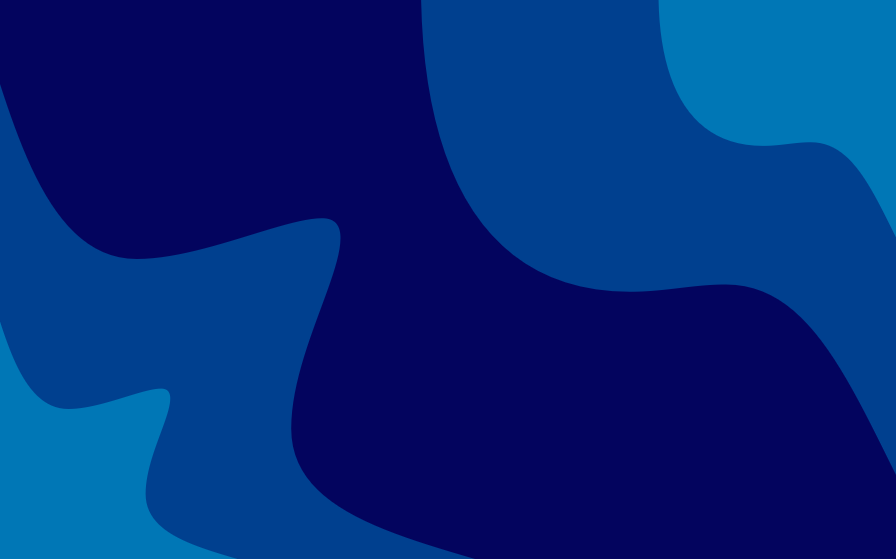
Write a Shadertoy shader that draws this background.

```glsl
// Flat layered waves: two wavy blobs grow from opposite corners of a navy field.
// Each outline is a chain of cubic Bezier curves, turned into a signed distance
// and drawn twice: full size and shrunk to its corner. A thin white base closes it.

#define NAVY        vec3(0.012, 0.016, 0.369)
#define MID_BLUE    vec3(0.000, 0.251, 0.561)
#define LIGHT_BLUE  vec3(0.000, 0.467, 0.714)
#define BASE_WHITE  vec3(1.0)
#define BASE_HEIGHT 0.0018 // white base line, in canvas heights
#define INNER_SCALE 0.5    // size of the inner layer relative to the outer one
#define CURVE_STEPS 24     // straight pieces per Bezier curve
#define EDGE_WIDTH  1.0    // softness of the edges, in pixels

// Outlines in canvas heights, measured inwards from their own corner.
// Every third point lies on the curve; those between are handles.
const vec2 LOWER_LEFT[16] = vec2[16](
    vec2(0.000, 0.848), vec2(0.050, 0.694), vec2(0.1125, 0.5357),
    vec2(0.244, 0.5357), vec2(0.358, 0.5357), vec2(0.506, 0.6085),
    vec2(0.575, 0.6085), vec2(0.598, 0.6085), vec2(0.608, 0.596),
    vec2(0.608, 0.573), vec2(0.608, 0.502), vec2(0.520, 0.358),
    vec2(0.520, 0.233), vec2(0.520, 0.098), vec2(0.677, 0.050),
    vec2(0.848, 0.000));

const vec2 UPPER_RIGHT[10] = vec2[10](
    vec2(0.848, 0.000), vec2(0.842, 0.3125), vec2(0.729, 0.521),
    vec2(0.475, 0.521), vec2(0.4125, 0.521), vec2(0.3625, 0.508),
    vec2(0.304, 0.508), vec2(0.1625, 0.508), vec2(0.092, 0.6625),
    vec2(0.000, 0.848));

vec2 bezier(vec2 a, vec2 b, vec2 c, vec2 d, float t) {
    float s = 1.0 - t;
    return s*s*s*a + 3.0*s*s*t*b + 3.0*s*t*t*c + t*t*t*d;
}

// Tracks the squared distance to a curve and flips side at each crossing
// of a ray cast from p towards +x.
void traceCurve(vec2 p, vec2 a, vec2 b, vec2 c, vec2 d,
                inout float dist2, inout float side) {
    vec2 start = a;
    for (int i = 1; i <= CURVE_STEPS; i++) {
        vec2 end = bezier(a, b, c, d, float(i) / float(CURVE_STEPS));
        vec2 edge = end - start;
        vec2 rel = p - start;
        vec2 gap = rel - edge * clamp(dot(rel, edge) / dot(edge, edge), 0.0, 1.0);
        dist2 = min(dist2, dot(gap, gap));
        if ((start.y > p.y) != (end.y > p.y)) {
            if (rel.x < edge.x * rel.y / edge.y) side = -side;
        }
        start = end;
    }
}

// Signed distances, negative inside; the corner closes each outline
float lowerLeftBlob(vec2 p) {
    float dist2 = 1e6, side = 1.0;
    for (int i = 0; i < 15; i += 3)
        traceCurve(p, LOWER_LEFT[i], LOWER_LEFT[i + 1], LOWER_LEFT[i + 2],
                   LOWER_LEFT[i + 3], dist2, side);
    return side * sqrt(dist2);
}

float upperRightBlob(vec2 p) {
    float dist2 = 1e6, side = 1.0;
    for (int i = 0; i < 9; i += 3)
        traceCurve(p, UPPER_RIGHT[i], UPPER_RIGHT[i + 1], UPPER_RIGHT[i + 2],
                   UPPER_RIGHT[i + 3], dist2, side);
    return side * sqrt(dist2);
}

float coverage(float dist) {
    return clamp(0.5 - dist * iResolution.y / EDGE_WIDTH, 0.0, 1.0);
}

void mainImage(out vec4 fragColor, in vec2 fragCoord) {
    // Positions relative to the two corners, in canvas heights
    float aboveBase = fragCoord.y / iResolution.y - BASE_HEIGHT;
    vec2 fromLowerLeft = vec2(fragCoord.x / iResolution.y, max(aboveBase, 0.0));
    vec2 fromUpperRight = (iResolution.xy - fragCoord) / iResolution.y;

    // Outer and inner layers
    float outer = min(lowerLeftBlob(fromLowerLeft), upperRightBlob(fromUpperRight));
    float inner = INNER_SCALE * min(lowerLeftBlob(fromLowerLeft / INNER_SCALE),
                                    upperRightBlob(fromUpperRight / INNER_SCALE));

    vec3 color = mix(NAVY, MID_BLUE, coverage(outer));
    color = mix(color, LIGHT_BLUE, coverage(inner));

    // White base line
    color = mix(color, BASE_WHITE, coverage(aboveBase));
    fragColor = vec4(color, 1.0);
}
```
